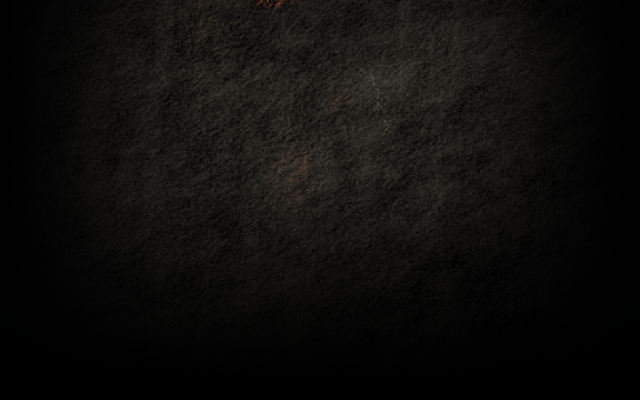
Reproduce this texture procedurally as a Shadertoy shader.

```glsl
// Dark weathered leather-like wall with rust stains, scratches and a deep vignette.

vec2 hash2(vec2 p) {
    vec3 q = fract(p.xyx * vec3(0.1031, 0.1030, 0.0973));
    q += dot(q, q.yzx + 33.33);
    return fract((q.xx + q.yz) * q.zy);
}

// Smooth cellular noise: cell tones blended by distance, from 0 to 1.
float cellTone(vec2 p) {
    vec2 cell = floor(p), f = fract(p);
    float total = 0.0, weight = 0.0;
    for (int j = -1; j <= 1; j++)
    for (int i = -1; i <= 1; i++) {
        vec2 o = vec2(i, j);
        vec2 h = hash2(cell + o + 57.0);
        vec2 d = o + 0.15 + 0.7 * h - f;
        float w = exp(-8.0 * dot(d, d));
        total += w * fract(h.x * 7.3 + h.y * 3.7);
        weight += w;
    }
    return total / weight;
}

float clouds(vec2 p) {
    float sum = 0.0, amp = 0.5;
    for (int i = 0; i < 4; i++) {
        sum += amp * cellTone(p);
        p = mat2(0.8, 0.6, -0.6, 0.8) * p * 2.1 + 4.7;
        amp *= 0.6;
    }
    return sum;
}

// Soft elliptical stain, 1 at its centre.
float stain(vec2 p, vec2 centre, vec2 size) {
    vec2 d = (p - centre) / size;
    return exp(-dot(d, d));
}

float segment(vec2 p, vec2 a, vec2 b) {
    vec2 d = b - a;
    return length(p - a - d * clamp(dot(p - a, d) / dot(d, d), 0.0, 1.0));
}

// Creased hide, slightly stretched along its grain.
float hide(vec2 q) {
    return 0.45 * cellTone(q * vec2(65.0, 110.0)) + 0.55 * cellTone(q * vec2(120.0, 170.0) + 9.0);
}

void mainImage(out vec4 fragColor, in vec2 fragCoord) {
    vec2 p = fragCoord / iResolution.y;
    p.x *= 1.6 * iResolution.y / iResolution.x;
    float pixel = 1.0 / iResolution.y;

    // Light pool, fading to black at the sides and the bottom
    float light = smoothstep(-0.02, 0.58, p.x) * smoothstep(1.6, 1.0, p.x);
    light *= smoothstep(0.02, 0.66, p.y) * (1.0 - 0.25 * smoothstep(0.82, 1.02, p.y));

    // Grain rising to the right, lit from the upper left
    vec2 q = mat2(0.91, -0.42, 0.42, 0.91) * p;
    float relief = hide(q) - hide(q + vec2(0.0025, -0.004));
    float grit = cellTone(p * vec2(190.0, 210.0) + 31.0) - 0.5;
    float mottling = clouds(q * vec2(5.0, 8.0)) - 0.54;
    float streaks = clouds(q * vec2(20.0, 46.0) + 20.0) - 0.54;
    float drips = cellTone(vec2(p.x * 30.0, p.y * 3.5)) - 0.5;
    float tone = 1.0 + 0.8 * mottling + 0.7 * streaks + 0.75 * relief + 0.6 * grit + 0.25 * drips;

    // Pale worn areas and dark hollows
    tone += 0.55 * stain(p, vec2(0.94, 0.77), vec2(0.08, 0.10));
    tone += 0.3 * stain(p, vec2(1.05, 0.93), vec2(0.10, 0.05));
    tone += 0.4 * stain(p, vec2(1.32, 0.84), vec2(0.14, 0.08));
    tone += 0.12 * stain(p, vec2(0.78, 0.58), vec2(0.20, 0.12));
    tone -= 0.5 * stain(p, vec2(1.23, 0.34), vec2(0.13, 0.11));
    tone -= 0.2 * stain(p, vec2(0.82, 0.48), vec2(0.12, 0.05));
    vec3 color = vec3(0.123, 0.115, 0.101) * max(tone, 0.05) * light;

    // Rust, broken up by the grain
    float flakes = max(0.5 + 1.8 * streaks + relief + grit, 0.0);
    float rust = 0.7 * stain(p, vec2(0.73, 0.56), vec2(0.06, 0.07))
               + 0.6 * stain(p, vec2(0.85, 0.74), vec2(0.03, 0.03))
               + 0.4 * stain(p, vec2(0.49, 0.94), vec2(0.12, 0.09));
    color += rust * light * flakes * vec3(0.075, 0.028, 0.008);
    color += stain(p, vec2(0.68, 1.0), vec2(0.04, 0.016)) * flakes * vec3(0.36, 0.13, 0.06);

    // Faint scattered scratches, wavering along their length
    vec2 wobble = 0.004 * vec2(sin(p.y * 70.0) + sin(p.y * 151.0 + 2.0), sin(p.x * 90.0));
    float scratches = 0.0;
    for (int i = 0; i < 30; i++) {
        vec2 h = hash2(vec2(float(i) * 3.1, 8.0));
        vec2 start = vec2(0.2 + 1.2 * h.x, 0.15 + 0.8 * h.y);
        vec2 reach = vec2(0.07 * (h.y - 0.5), 0.04 + 0.07 * h.x);
        float d = segment(p + wobble, start, start + reach);
        scratches += 0.35 * smoothstep(0.0008 + pixel, 0.0, d);
    }
    float scar = min(segment(p + wobble, vec2(0.925, 0.82), vec2(0.955, 0.73)),
                     segment(p + wobble, vec2(0.955, 0.73), vec2(0.965, 0.66)));
    scratches += 0.9 * smoothstep(0.002 + pixel, 0.0, scar);
    color += scratches * light * max(0.4 + 2.0 * streaks + grit, 0.0) * vec3(0.13, 0.125, 0.10);

    // Chipped specks, densest at the lower right
    vec2 grid = p * 75.0, id = floor(grid), seed = hash2(id + 11.0);
    float speck = length(fract(grid) - 0.25 - 0.5 * seed) / 75.0;
    float chance = 0.02 + 0.2 * stain(p, vec2(1.09, 0.20), vec2(0.10, 0.07));
    float chips = step(hash2(id + 91.0).x, chance) * smoothstep(0.0005 + pixel, 0.0, speck);
    color += chips * (0.03 + 0.4 * light) * vec3(0.24, 0.23, 0.14);

    // Cold residue in the blacks
    color += vec3(0.003, 0.004, 0.006) * (1.0 - light) * smoothstep(0.0, 0.4, p.y);
    fragColor = vec4(clamp(color, 0.0, 1.0), 1.0);
}
```
